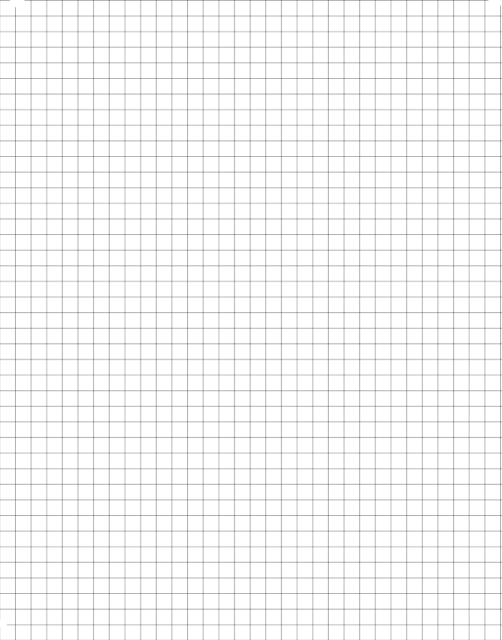
This pattern is drawn by a Shadertoy shader. Its source:

```glsl
// Sheet of square graph paper with fine grey rules and slightly worn corners.

// Share of a pixel covered by a rule of the given width
float coverage(float dist, float width, float pixel) {
    return clamp((0.5 * (width + pixel) - dist) / pixel, 0.0, min(1.0, width / pixel));
}

// Ink of one family of parallel rules; crisp dark rules alternate with soft pale ones
float ruleInk(float position, float pitch, float pixel) {
    float index = floor(position / pitch + 0.5);
    float dist = abs(position - index * pitch);
    float crisp = 0.5 + 0.5 * cos(6.28318 * (index - 4.6) / 5.5);
    float width = mix(0.0025, 0.0012, crisp);
    return coverage(dist, width, pixel) * mix(0.155, 0.37, crisp);
}

// Fades ink to nothing inside a small round patch
float wornPatch(vec2 p, vec2 center, float radius) {
    return smoothstep(0.75 * radius, radius, length(p - center));
}

void mainImage(out vec4 fragColor, in vec2 fragCoord) {
    // Sheet coordinates: height is 1, origin at the upper left
    float pixel = 1.0 / iResolution.y;
    vec2 p = vec2(fragCoord.x, iResolution.y - fragCoord.y) * pixel;
    float sheetWidth = iResolution.x * pixel;

    // Upright and level rules
    float upright = ruleInk(p.x - 0.0241, 0.02445, pixel);
    float level = ruleInk(p.y - 0.00065, 0.02439, pixel);
    float ink = 1.0 - (1.0 - upright) * (1.0 - level);

    // Worn corners
    ink *= wornPatch(p, vec2(0.027, 0.0), 0.013);
    ink *= wornPatch(p, vec2(sheetWidth - 0.01, 0.0), 0.013);
    ink *= wornPatch(p, vec2(0.004, 0.974), 0.008);

    fragColor = vec4(vec3(1.0 - ink), 1.0);
}
```
